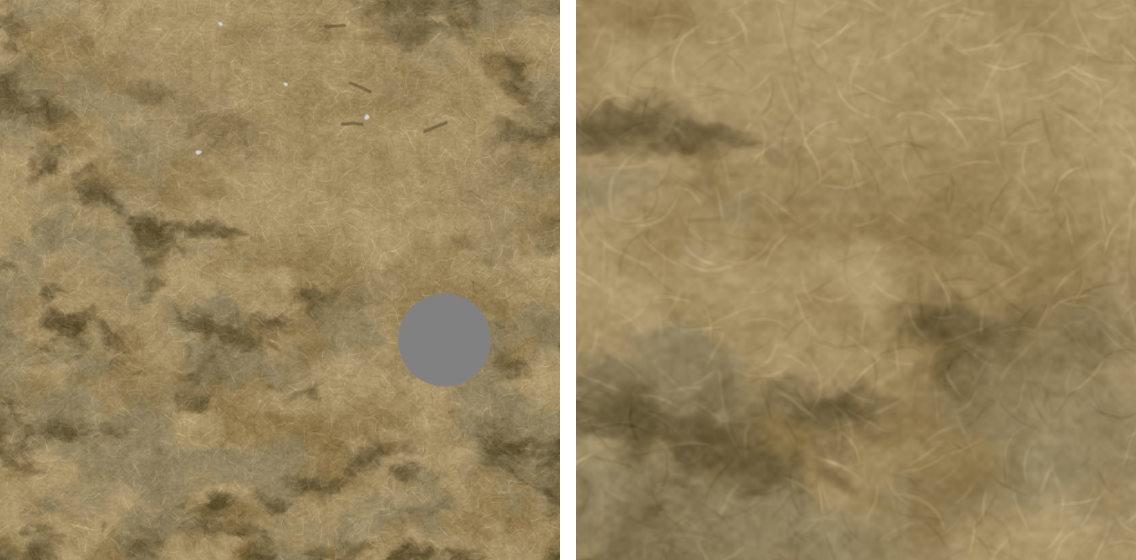
Left, the full canvas; right, a detail of the centre.
Write a Shadertoy shader that draws this texture.

```glsl
#define STRAW vec3(0.665, 0.580, 0.415)
#define OCHRE vec3(0.530, 0.440, 0.265)
#define ASH vec3(0.535, 0.490, 0.365)
#define SHADE vec3(0.350, 0.300, 0.180)
#define DISC_GREY vec3(0.505)
#define DISC_CENTRE vec2(0.794, 0.393)
#define DISC_RADIUS 0.083
#define FIBRE_CELLS 44.0
#define FIBRE_WIDTH 0.0013
#define FIBRE_CONTRAST 0.055
#define GRAIN_CONTRAST 0.075

float hash(vec2 p) {
    return fract(sin(dot(p, vec2(127.1, 311.7))) * 43758.5453);
}

float noise(vec2 p) {
    vec2 i = floor(p), f = fract(p);
    f = f * f * (3.0 - 2.0 * f);
    return mix(mix(hash(i), hash(i + vec2(1, 0)), f.x),
               mix(hash(i + vec2(0, 1)), hash(i + vec2(1, 1)), f.x), f.y);
}

float fbm(vec2 p) {
    float sum = 0.0, amp = 0.5;
    for (int i = 0; i < 5; i++) {
        sum += amp * noise(p);
        p = mat2(1.6, 1.2, -1.2, 1.6) * p + 17.3;
        amp *= 0.55;
    }
    return sum / 1.055;
}

float segmentDistance(vec2 p, vec2 a, vec2 b) {
    vec2 ab = b - a;
    return length(p - a - ab * clamp(dot(p - a, ab) / dot(ab, ab), 0.0, 1.0));
}

// Signed brightness of short curved strands scattered over a grid
float fibres(vec2 p, float seed, float pixel) {
    vec2 g = p * FIBRE_CELLS + seed * 7.37;
    vec2 cell = floor(g);
    float width = FIBRE_WIDTH * FIBRE_CELLS;
    float soft = max(width, pixel * FIBRE_CELLS);
    float sum = 0.0;
    for (int y = -1; y <= 1; y++)
    for (int x = -1; x <= 1; x++) {
        vec2 id = cell + vec2(x, y);
        vec2 d = g - id - vec2(hash(id + 3.1), hash(id + 8.7));
        float angle = 6.2832 * hash(id + 5.3);
        float c = cos(angle), s = sin(angle);
        d = vec2(c * d.x + s * d.y, c * d.y - s * d.x);
        d.y += (hash(id + 2.9) - 0.5) * 1.2 * d.x * d.x;
        float halfLength = mix(0.45, 0.95, hash(id + 6.1));
        float taper = 1.0 - smoothstep(0.4 * halfLength, halfLength, abs(d.x));
        float line = 1.0 - smoothstep(0.3 * width, 0.3 * width + soft, abs(d.y));
        sum += line * taper * (hash(id + 9.4) * 1.6 - 0.65);
    }
    return sum;
}

void mainImage(out vec4 fragColor, in vec2 fragCoord) {
    float pixel = 1.0 / min(iResolution.x, iResolution.y);
    vec2 p = fragCoord / iResolution.xy;
    vec2 warp = vec2(fbm(p * 18.0 + 4.0), fbm(p * 18.0 + 31.0)) - 0.5;
    vec2 q = p + warp * 0.045;

    // Smooth straw runs diagonally through the upper half
    float bare = segmentDistance(q, vec2(0.32, 0.95), vec2(0.72, 0.64));
    float cover = smoothstep(0.04, 0.34, bare + 0.2 * (fbm(q * 5.0) - 0.5));

    // Matted ochre, ashen and shaded patches
    float ochre = smoothstep(0.42, 0.72, fbm(q * vec2(9.0, 13.0) + 11.0));
    float ash = smoothstep(0.44, 0.68, fbm(q * vec2(8.0, 12.0) + 53.0));
    float shade = smoothstep(0.50, 0.78, fbm(q * vec2(11.0, 17.0) + 87.0)
                             + 0.10 * (fbm(q * 4.0 + 21.0) - 0.5));
    vec3 col = STRAW;
    col = mix(col, OCHRE, ochre * mix(0.22, 0.75, cover));
    col = mix(col, ASH, ash * mix(0.12, 0.75, cover));
    col = mix(col, SHADE, shade * mix(0.10, 0.85, cover));

    // Fine strands and soft grain
    float strands = 0.0;
    for (int i = 0; i < 3; i++) strands += fibres(p + warp * 0.01, float(i) + 1.0, pixel);
    col += FIBRE_CONTRAST * clamp(strands, -1.2, 1.5) * vec3(1.0, 0.97, 0.85);
    float grain = noise(p * vec2(150.0, 190.0)) + noise(p * 310.0 + 9.0) - 1.0;
    col += GRAIN_CONTRAST * 0.6 * grain;
    col += 0.12 * (fbm(q * 32.0 + 5.0) - 0.5);

    // A few pale flecks and dark twigs
    for (int i = 0; i < 4; i++) {
        float k = float(i);
        vec2 fleck = vec2(0.35, 0.62) + vec2(0.35, 0.36) * vec2(hash(vec2(k, 1.7)), hash(vec2(k, 4.2)));
        float size = mix(0.003, 0.008, hash(vec2(k, 6.6)));
        float d = length((p - fleck + warp * 0.02) * vec2(1.0, 1.2));
        col = mix(col, vec3(0.80, 0.82, 0.84), 1.0 - smoothstep(0.5 * size, size + pixel, d));
        vec2 twig = vec2(0.55, 0.60) + 0.38 * vec2(hash(vec2(k, 2.3)), hash(vec2(k, 7.9)));
        vec2 reach = vec2(0.018, 0.016 * (hash(vec2(k, 3.8)) - 0.5));
        d = segmentDistance(p + warp * 0.012, twig - reach, twig + reach);
        col = mix(col, SHADE, 0.6 * (1.0 - smoothstep(0.001, 0.003 + pixel, d)));
    }

    // Flat grey disc
    float disc = length(p - DISC_CENTRE) - DISC_RADIUS;
    col = mix(col, DISC_GREY, 1.0 - smoothstep(-pixel, pixel, disc));
    fragColor = vec4(clamp(col, 0.0, 1.0), 1.0);
}
```
